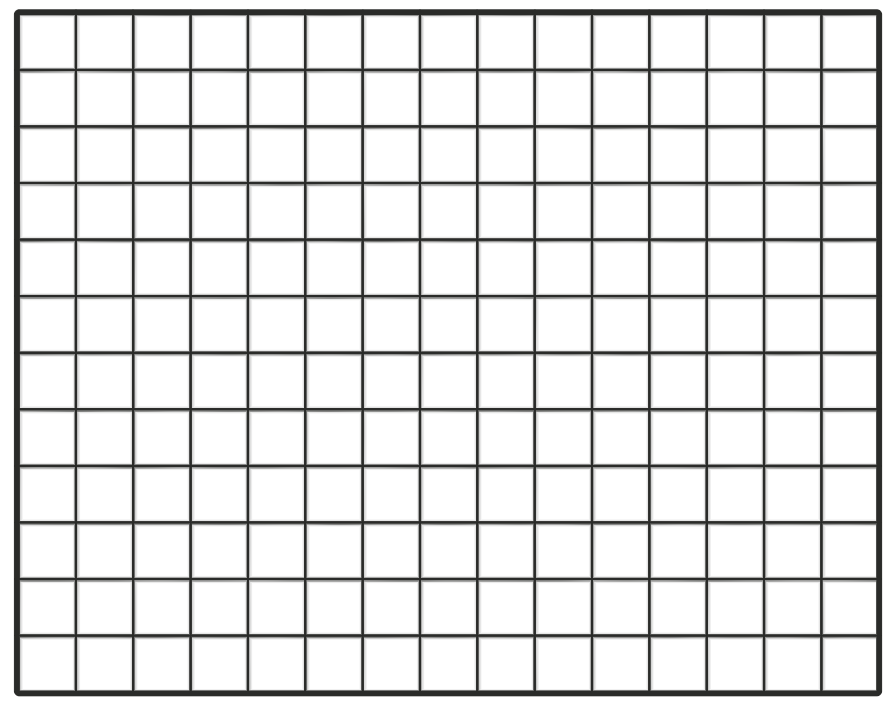
Give the GLSL for this pattern, as a Shadertoy shader.

```glsl
// A framed sheet of 15 by 12 cells, ruled in soft charcoal lines on white.
// Each rule is a dark core plus a faint shadow to its right or below it;
// gradient noise varies the shadows, and a rounded box outlines the sheet.

const vec2 CELLS = vec2(15.0, 12.0);
const vec2 CELL_SIZE = vec2(0.0810, 0.0799);     // in canvas heights
const vec2 GRID_ORIGIN = vec2(0.0262, 0.0224);
const vec2 FRAME_CENTER = vec2(0.6328, 0.5017);
const vec2 FRAME_HALF = vec2(0.6089, 0.4810);
const float FRAME_HALF_WIDTH = 0.0042;
const float CORNER_RADIUS = 0.0035;

const vec3 PAPER = vec3(1.0);
const vec3 INK = vec3(0.165, 0.168, 0.160);

vec2 hashGradient(vec2 cell) {
    float h = fract(sin(dot(cell, vec2(127.1, 311.7))) * 43758.5);
    float angle = 6.2832 * h;
    return vec2(cos(angle), sin(angle));
}

float gradientNoise(vec2 p) {
    vec2 i = floor(p);
    vec2 f = p - i;
    vec2 u = f * f * f * (f * (f * 6.0 - 15.0) + 10.0);
    float a = dot(hashGradient(i), f);
    float b = dot(hashGradient(i + vec2(1, 0)), f - vec2(1, 0));
    float c = dot(hashGradient(i + vec2(0, 1)), f - vec2(0, 1));
    float d = dot(hashGradient(i + vec2(1, 1)), f - vec2(1, 1));
    return mix(mix(a, b, u.x), mix(c, d, u.x), u.y);
}

float roundedBox(vec2 p, vec2 halfSize, float radius) {
    vec2 q = abs(p) - halfSize + radius;
    return length(max(q, 0.0)) + min(max(q.x, q.y), 0.0) - radius;
}

// Soft band centred on zero; the edge is never sharper than one pixel.
float band(float d, float halfWidth, float blur, float pixel) {
    float feather = 0.5 * max(blur, pixel);
    return 1.0 - smoothstep(halfWidth - feather, halfWidth + feather, abs(d));
}

// Signed offset from the nearest of count + 1 evenly spaced rules.
float ruleOffset(float x, float spacing, float count) {
    float index = clamp(round(x / spacing), 0.0, count);
    return x - index * spacing;
}

// Ink coverage of one rule, with its shadow on the positive side.
float rule(float d, float shadowStrength, float pixel) {
    float core = band(d, 0.0020, 0.0020, pixel);
    float shadow = shadowStrength * band(d - 0.0020, 0.0020, 0.0025, pixel);
    float halo = 0.13 * band(d - 0.0008, 0.0046, 0.0030, pixel);
    return max(core, max(shadow, halo));
}

void mainImage(out vec4 fragColor, in vec2 fragCoord) {
    float pixel = 1.0 / iResolution.y;
    vec2 p = fragCoord * pixel;
    vec2 g = p - GRID_ORIGIN;

    // Rules, with shadows falling right and down
    float wear = gradientNoise(p * 14.0);
    float dx = ruleOffset(g.x, CELL_SIZE.x, CELLS.x);
    float dy = -ruleOffset(g.y, CELL_SIZE.y, CELLS.y);
    float vertical = rule(dx, 0.22 + 0.12 * wear, pixel);
    float horizontal = rule(dy, 0.52 + 0.20 * wear, pixel);
    float ink = max(vertical, horizontal);

    // Frame, which also clips the ends of the rules
    float edge = roundedBox(p - FRAME_CENTER, FRAME_HALF, CORNER_RADIUS);
    float outside = edge - FRAME_HALF_WIDTH;
    ink *= 1.0 - smoothstep(-0.5 * pixel, 0.5 * pixel, outside);
    ink = max(ink, band(edge, FRAME_HALF_WIDTH, 0.0020, pixel));

    fragColor = vec4(mix(PAPER, INK, ink), 1.0);
}
```
